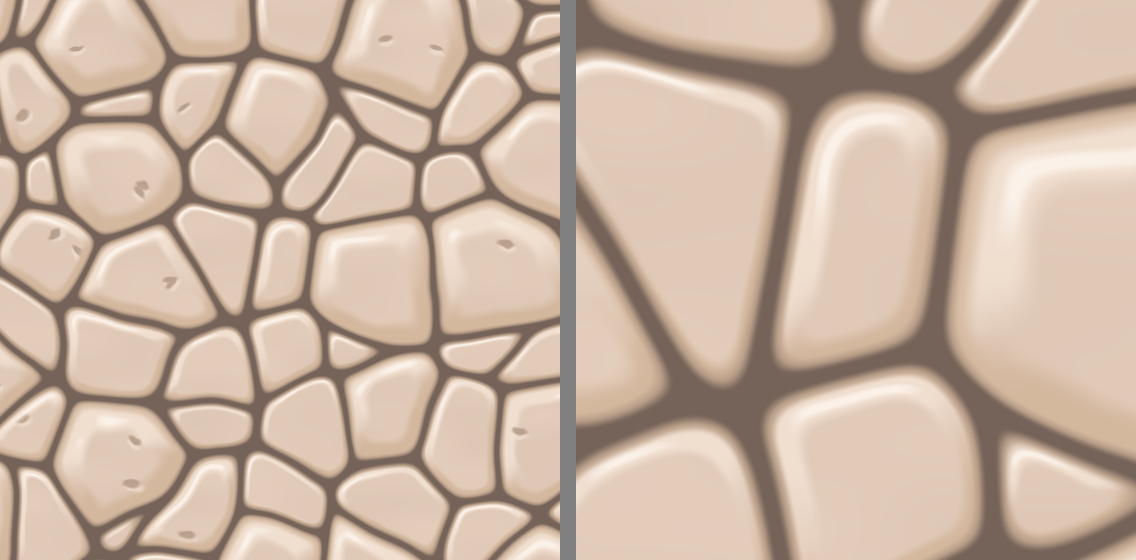
Left, the full canvas; right, a detail of the centre.
Reproduce this texture procedurally as a WebGL 1 fragment shader.

```glsl
precision highp float;
uniform vec2 u_resolution;

const vec3 MORTAR = vec3(0.46, 0.39, 0.35);
const vec3 OUTLINE = vec3(0.69, 0.59, 0.51);
const vec3 TAN = vec3(0.83, 0.72, 0.62);
const vec3 FACE = vec3(0.88, 0.79, 0.72);
const vec3 LIGHT = vec3(0.94, 0.87, 0.81);
const vec3 GLINT = vec3(0.99, 0.96, 0.93);

float hash(vec2 p) {
  return fract(sin(dot(p, vec2(127.1, 311.7))) * 43758.5453);
}

float noise(vec2 p) {
  vec2 i = floor(p), f = fract(p);
  f = f * f * (3.0 - 2.0 * f);
  return mix(mix(hash(i), hash(i + vec2(1, 0)), f.x),
             mix(hash(i + vec2(0, 1)), hash(i + vec2(1, 1)), f.x), f.y);
}

// Stone centre in xy, squared reach in z
vec3 stoneSite(vec2 cell) {
  vec2 jitter = vec2(hash(cell + 3.7), hash(cell + 19.3));
  float reach = hash(cell + 41.9);
  return vec3(cell + 0.1 + 0.8 * jitter, 0.65 * reach * reach);
}

float power(vec2 p, vec3 site) {
  vec2 v = p - site.xy;
  return dot(v, v) - site.z;
}

// Small chipped dents: x is the shadow, y the lit lower lip
vec2 dents(vec2 p, vec2 centre, float size) {
  vec2 marks = vec2(0.0);
  for (int i = 0; i < 2; i++) {
    vec2 seed = centre + float(i) * 7.3;
    float angle = 6.283 * hash(seed);
    vec2 q = p - centre - 0.5 * size * vec2(cos(angle), sin(angle));
    float tilt = 1.6 * hash(seed + 2.1) - 0.8;
    q = mat2(cos(tilt), -sin(tilt), sin(tilt), cos(tilt)) * q;
    q.y += 0.03 * (noise(p * 14.0) - 0.5);
    float present = step(0.5, hash(seed + 5.2)) * step(0.3, size);
    vec2 radii = vec2(0.11, 0.035 + 0.03 * hash(seed + 8.4));
    float dent = 1.0 - smoothstep(0.5, 1.1, length(q / radii));
    float lip = 1.0 - smoothstep(0.5, 1.2, length((q + vec2(-0.02, 0.05)) / radii));
    marks = max(marks, present * vec2(dent, lip));
  }
  return marks;
}

void main() {
  vec2 p = gl_FragCoord.xy / u_resolution.y * 6.6 + 11.0;
  p += 0.13 * (vec2(noise(p * 1.7), noise(p * 1.7 + 31.0)) - 0.5);
  vec2 cell = floor(p);

  // Owning stone of a weighted Voronoi pattern
  vec3 stone = vec3(0.0);
  float best = 1e5;
  for (int y = -2; y <= 2; y++) {
    for (int x = -2; x <= 2; x++) {
      vec3 site = stoneSite(cell + vec2(x, y));
      float pw = power(p, site);
      if (pw < best) { best = pw; stone = site; }
    }
  }

  // Rounded edge distance, soft outward direction and stone size
  float edgeSum = 0.0, size = 0.75;
  vec2 outward = vec2(0.0);
  for (int y = -2; y <= 2; y++) {
    for (int x = -2; x <= 2; x++) {
      vec3 site = stoneSite(cell + vec2(x, y));
      vec2 away = site.xy - stone.xy;
      float gap = length(away);
      if (gap > 0.001) {
        float d = (power(p, site) - best) / (2.0 * gap);
        edgeSum += exp(-20.0 * d);
        outward += away / gap * exp(-8.0 * d);
        size = min(size, (gap * gap + stone.z - site.z) / (2.0 * gap));
      }
    }
  }
  size = max(size, 0.16);
  float edge = -log(edgeSum) / 20.0 - 0.035;
  float lit = dot(outward / (length(outward) + 1e-5), vec2(-0.4, 0.92));
  float ragged = noise(p * 3.5) - 0.5;
  float depth = edge / size + 0.14 * ragged;

  // Painted facets
  float upper = smoothstep(-0.15, 0.45, lit) * (1.0 - smoothstep(0.38, 0.56, depth));
  float lower = (1.0 - smoothstep(-0.55, 0.1, lit)) * (1.0 - smoothstep(0.2, 0.4, depth));
  vec3 color = FACE + 0.025 * (noise(p * vec2(1.5, 3.0)) - 0.5);
  color = mix(color, LIGHT, upper);
  color = mix(color, TAN, lower);
  color = mix(color, TAN, 0.85 * (1.0 - smoothstep(0.06, 0.2, edge / size)));

  // Bright broken streak along the upper ridge
  float streak = 1.0 - smoothstep(0.02, 0.11, abs(depth - 0.31));
  streak *= smoothstep(0.45, 0.85, lit) * smoothstep(0.3, 0.6, noise(p * 2.6 + 9.0));
  color = mix(color, GLINT, 0.85 * streak);

  vec2 marks = dents(p, stone.xy, size) * smoothstep(0.08, 0.16, edge);
  color = mix(color, LIGHT, 0.7 * marks.y);
  color = mix(color, OUTLINE, 0.8 * marks.x);

  // Soft outline and mortar
  color = mix(OUTLINE, color, smoothstep(0.0, 0.05, edge));
  color = mix(MORTAR, color, smoothstep(-0.018, 0.018, edge));
  gl_FragColor = vec4(color, 1.0);
}
```
